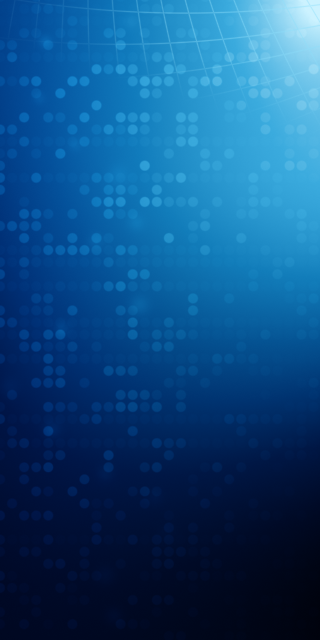
This background is drawn by a Shadertoy shader. Its source:

```glsl
// A deep blue backdrop lit from the upper right corner, with a curved wire grid
// near the top and a lattice of translucent dots. A scalar light level is built
// from gradients, dots and soft glows, then coloured through a blue ramp.

const float DOT_PITCH = 0.0377;       // lengths are in canvas widths
const float DOT_RADIUS = 0.0156;
const float DOT_TOP = 0.0277;         // depth of the first dot row
const float DOT_DENSITY = 0.37;
const float DOT_LIFT = 0.85;          // light levels added by a strong dot
const float MERIDIAN_GAP = 0.076;
const float PARALLEL_GAP = 0.096;
const float LINE_HALF_WIDTH = 0.0016;
const float LINE_STRENGTH = 0.52;
const vec3 LINE_COLOR = vec3(0.55, 0.87, 0.98);
const vec3 LEFT_TINT = vec3(0.7, 0.95, 1.06);
const int GLOW_COUNT = 16;
const float GLOW_LIFT = 0.45;
const int LAST_STOP = 7;
const vec3 RAMP[8] = vec3[8](
    vec3(0.00, 0.01, 0.05), vec3(0.00, 0.04, 0.15),
    vec3(0.00, 0.09, 0.27), vec3(0.00, 0.20, 0.44),
    vec3(0.02, 0.33, 0.58), vec3(0.07, 0.49, 0.73),
    vec3(0.23, 0.67, 0.87), vec3(0.80, 0.95, 1.00));

float hash(vec2 p) {
    vec3 q = fract(vec3(p.xyx) * 0.1031);
    q += dot(q, q.yzx + 33.33);
    return fract((q.x + q.y) * q.z);
}

vec3 ramp(float level) {
    level = clamp(level, 0.0, float(LAST_STOP));
    int i = min(int(level), LAST_STOP - 1);
    return mix(RAMP[i], RAMP[i + 1], level - float(i));
}

// Vertical falloffs at the left, centre and right, joined by a parabola in x
float backdropLevel(float x, float v, float depth) {
    float left = 3.5 - 2.85 * smoothstep(0.10, 1.10, v);
    float middle = 5.1 - 4.5 * smoothstep(0.22, 1.05, v);
    float right = 5.9 - 5.9 * smoothstep(0.25, 0.98, v);
    float u = 2.0 * x - 1.0;
    float level = middle + 0.5 * (right - left) * u
                + (0.5 * (left + right) - middle) * u * u;
    return level + 1.4 * exp(-4.0 * length(vec2(1.0 - x, depth)));
}

// Lattice dots, partly grouped in short horizontal runs
float dotMask(vec2 p, float v, float pixel) {
    vec2 grid = vec2(p.x, p.y - DOT_TOP) / DOT_PITCH;
    vec2 cell = floor(grid + 0.5);
    float dist = length(grid - cell) * DOT_PITCH;
    float disc = smoothstep(pixel, -pixel, dist - DOT_RADIUS);
    float shift = floor(3.0 * hash(vec2(cell.y + 50.0, 7.0)));
    float run = hash(vec2(floor((cell.x + shift) / 3.0) + 80.0, cell.y + 20.0));
    float pick = mix(hash(cell + 11.0), run, 0.45);
    float present = step(pick, DOT_DENSITY + 0.04);
    float strength = mix(0.2, 1.0, hash(cell + 137.0));
    float faintRow = 0.13 * step(0.78, hash(vec2(cell.y + 9.0, 31.0)));
    float fade = mix(1.0, 0.2, smoothstep(0.35, 0.9, p.x))
               * mix(0.3, 1.0, smoothstep(0.02, 0.12, v))
               * mix(1.0, 0.5, smoothstep(0.7, 1.0, v));
    return disc * max(present * strength, faintRow) * fade;
}

// Blurred spots scattered over the left side
float glowMask(vec2 p, float height) {
    float sum = 0.0;
    for (int i = 0; i < GLOW_COUNT; i++) {
        float id = float(i);
        vec2 center = vec2(0.55 * hash(vec2(id, 3.0)),
                           height * (id + hash(vec2(id, 19.0))) / float(GLOW_COUNT));
        float size = mix(0.018, 0.032, hash(vec2(id, 43.0)));
        vec2 q = (p - center) / size;
        sum += exp(-dot(q, q)) * mix(0.3, 1.0, hash(vec2(id, 71.0)));
    }
    return sum;
}

float gridLine(float coordinate, float scale, float pixel) {
    float dist = abs(fract(coordinate + 0.5) - 0.5) * scale;
    return smoothstep(pixel, -pixel, dist - LINE_HALF_WIDTH);
}

// Fanning meridians and sagging parallels, each solved for its line index
float wireGrid(vec2 p, float pixel) {
    float spread = 1.0 + 0.85 * p.y;
    float meridian = (p.x + 0.2295 * p.y - 0.1 * p.y * p.y) / spread;
    float u = p.x - 0.5;
    float squeeze = 1.0 - 0.65 * u;
    float parallel = (p.y - 0.05 * u + 0.15 * u * u) / squeeze;
    float lines = max(
        gridLine((meridian - 0.275) / MERIDIAN_GAP, MERIDIAN_GAP * spread, pixel),
        gridLine((parallel - 0.04) / PARALLEL_GAP, PARALLEL_GAP * squeeze, pixel));
    float reach = 0.16 + 0.3 * p.x;
    float fade = 1.0 - smoothstep(0.25 * reach, reach, p.y);
    return lines * fade * mix(0.15, 1.0, smoothstep(0.1, 0.65, p.x));
}

void mainImage(out vec4 fragColor, in vec2 fragCoord) {
    float pixel = 1.0 / iResolution.x;
    float height = iResolution.y * pixel;
    float v = 1.0 - fragCoord.y / iResolution.y;
    vec2 p = vec2(fragCoord.x * pixel, v * height);   // y is depth from the top

    float level = backdropLevel(p.x, v, p.y);
    level += DOT_LIFT * dotMask(p, v, pixel) + GLOW_LIFT * glowMask(p, height);
    vec3 color = ramp(level) * mix(LEFT_TINT, vec3(1.0), smoothstep(0.0, 0.6, p.x));
    color = mix(color, LINE_COLOR, LINE_STRENGTH * wireGrid(p, pixel));
    color += (hash(fragCoord) - 0.5) / 255.0;         // dither against banding
    fragColor = vec4(clamp(color, 0.0, 1.0), 1.0);
}
```
